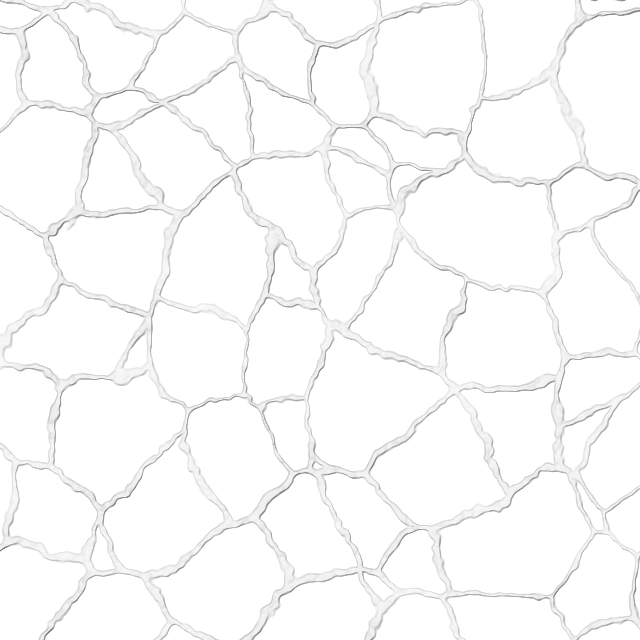
A WebGL 2 fragment shader for this texture:

```glsl
#version 300 es
precision highp float;
// Embossed, crinkled grey walls between irregular white cells.

uniform vec2 u_resolution;
out vec4 fragColor;

const float CELL_DENSITY = 8.0;   // candidate sites per canvas side
const float WEIGHT_RANGE = 1.3;   // spread of cell sizes
const float WALL_SOFTNESS = 0.0017;
const float SAMPLE_STEP = 0.001;

float hash(vec2 p) {
    return fract(sin(dot(p, vec2(127.1, 311.7))) * 43758.5);
}

float noise(vec2 p) {
    vec2 i = floor(p);
    vec2 f = fract(p);
    vec2 u = f * f * (3.0 - 2.0 * f);
    float low = mix(hash(i), hash(i + vec2(1.0, 0.0)), u.x);
    float high = mix(hash(i + vec2(0.0, 1.0)), hash(i + vec2(1.0, 1.0)), u.x);
    return mix(low, high, u.y);
}

vec2 noiseOffset(vec2 p, float frequency, float amplitude) {
    vec2 q = p * frequency;
    return amplitude * (vec2(noise(q + 17.3), noise(q + 61.9)) - 0.5);
}

// Bends long walls and crinkles them at smaller scales.
vec2 warp(vec2 p) {
    float roughness = noise(p * 11.0 + 31.0);
    return p + noiseOffset(p, 5.5, 0.07)
             + noiseOffset(p, 14.0, 0.026)
             + noiseOffset(p, 38.0, 0.010)
             + noiseOffset(p, 95.0, mix(0.003, 0.009, roughness * roughness));
}

vec2 sitePosition(vec2 id) {
    return id + vec2(hash(id + 3.7), hash(id + 41.3));
}

float siteWeight(vec2 id) {
    return WEIGHT_RANGE * hash(id + 83.1);
}

float sitePower(vec2 p, vec2 id) {
    vec2 r = sitePosition(id) - p;
    return dot(r, r) - siteWeight(id);
}

float smoothMin(float a, float b, float k) {
    float h = max(k - abs(a - b), 0.0) / k;
    return min(a, b) - 0.25 * h * h * k;
}

// Distance to the nearest border of a weighted Voronoi diagram.
float borderDistance(vec2 canvasPoint, float density) {
    vec2 p = canvasPoint * density;
    vec2 base = floor(p);
    vec2 nearest = base;
    float nearestPower = 1e3;
    for (int y = -2; y <= 2; y++) {
        for (int x = -2; x <= 2; x++) {
            vec2 id = base + vec2(x, y);
            float power = sitePower(p, id);
            if (power < nearestPower) {
                nearestPower = power;
                nearest = id;
            }
        }
    }
    vec2 center = sitePosition(nearest);
    float d = 1e3;
    for (int y = -2; y <= 2; y++) {
        for (int x = -2; x <= 2; x++) {
            vec2 id = base + vec2(x, y);
            if (id == nearest) continue;
            float spacing = max(length(sitePosition(id) - center), 0.01);
            float toBorder = (sitePower(p, id) - nearestPower) / (2.0 * spacing);
            d = smoothMin(d, toBorder, 0.04);
        }
    }
    return d / density;
}

// Raised ribbon with ragged sides and a rippled top.
float wallHeight(vec2 p) {
    float d = borderDistance(warp(p), CELL_DENSITY);
    float halfWidth = mix(0.0022, 0.0056, noise(p * 9.0 + 5.0));
    halfWidth += 0.0024 * (noise(p * 105.0) - 0.5);
    float ridge = 1.0 - smoothstep(halfWidth - WALL_SOFTNESS, halfWidth + WALL_SOFTNESS, d);
    return ridge * (1.0 - 0.5 * noise(p * 125.0 + 9.0));
}

void main() {
    vec2 p = gl_FragCoord.xy / u_resolution.y;

    // Slope of the relief
    float h = wallHeight(p);
    vec2 rise = vec2(wallHeight(p + vec2(SAMPLE_STEP, 0.0)),
                     wallHeight(p + vec2(0.0, SAMPLE_STEP))) - h;
    vec2 downhill = -rise / SAMPLE_STEP * 0.0029;
    downhill /= max(1.0, length(downhill));

    // Grey sides, darker where they face the lower right
    float shadow = max(dot(downhill, vec2(0.6, -0.8)), 0.0);
    float darkness = 0.05 * h + 0.14 * length(downhill) + 0.25 * shadow;
    darkness *= mix(0.6, 1.35, noise(p * 14.0 + 71.0));

    fragColor = vec4(vec3(1.0 - darkness), 1.0);
}
```
